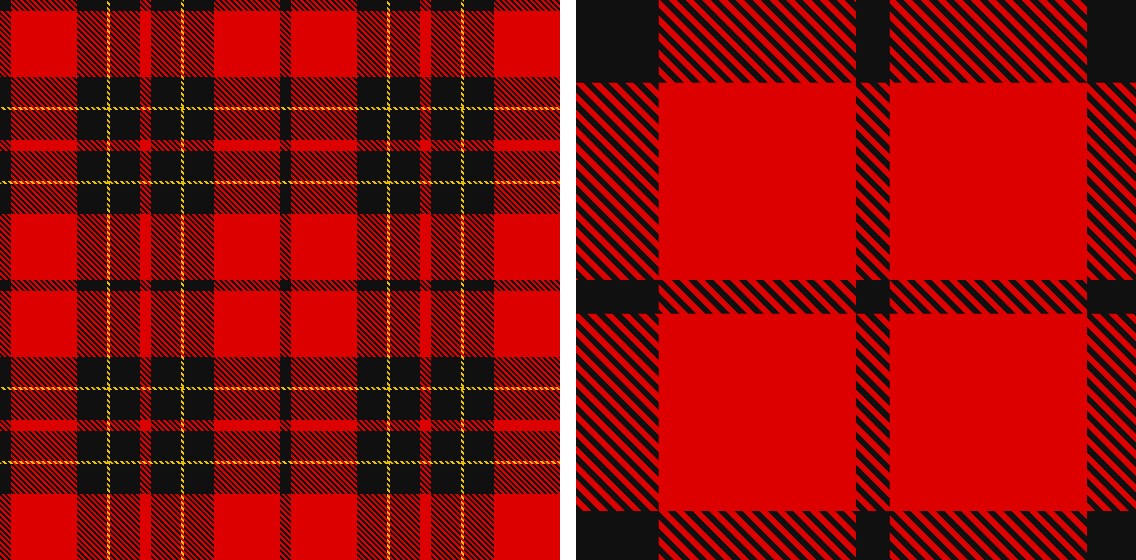
Left, the full canvas; right, a detail of the centre.
Give the GLSL for this pattern, as a Shadertoy shader.

```glsl
// Red and black tartan with fine yellow lines: two mirrored setts each way.
// One stripe function colours both warp and weft, and a diagonal 2/2 twill
// decides which of them lies on top. Lengths are in threads, 200 per sett.

// Narrow ramp from 0 to 1 around an edge
float edge(float x, float width) {
    return clamp(x / width + 0.5, 0.0, 1.0);
}

// Colour of the thread at a position across the cloth
vec3 threadColor(float thread, float blur) {
    vec3 red = vec3(0.863, 0.0, 0.0);
    vec3 black = vec3(0.063);
    vec3 yellow = vec3(0.91, 0.753, 0.0);

    // Fold about the pivot, the middle of the narrow red stripe
    float d = abs(mod(thread, 200.0) - 100.0);

    // Wide black band, then the narrow black stripe at the other pivot
    float bandOffset = abs(d - 26.5);
    float dark = edge(22.5 - bandOffset, blur) + edge(d - 96.0, blur);
    vec3 color = mix(red, black, dark);

    // Two yellow threads in the middle of the wide black band
    return mix(color, yellow, edge(1.0 - bandOffset, blur));
}

void mainImage(out vec4 fragColor, in vec2 fragCoord) {
    // Two setts of 200 threads across and down, set in from the top left
    vec2 pixel = 400.0 / iResolution.xy;
    vec2 thread = fragCoord * pixel + vec2(-4.0, 4.0);

    vec3 warp = threadColor(thread.x, 0.4 * pixel.x);
    vec3 weft = threadColor(thread.y, 0.4 * pixel.y);

    // Twill ribs fall to the right: two threads over, two under
    float rib = abs(mod(thread.x + thread.y + 1.0, 4.0) - 2.0) - 1.0;
    float warpOnTop = edge(rib, 0.15 * length(pixel));

    fragColor = vec4(mix(weft, warp, warpOnTop), 1.0);
}
```
